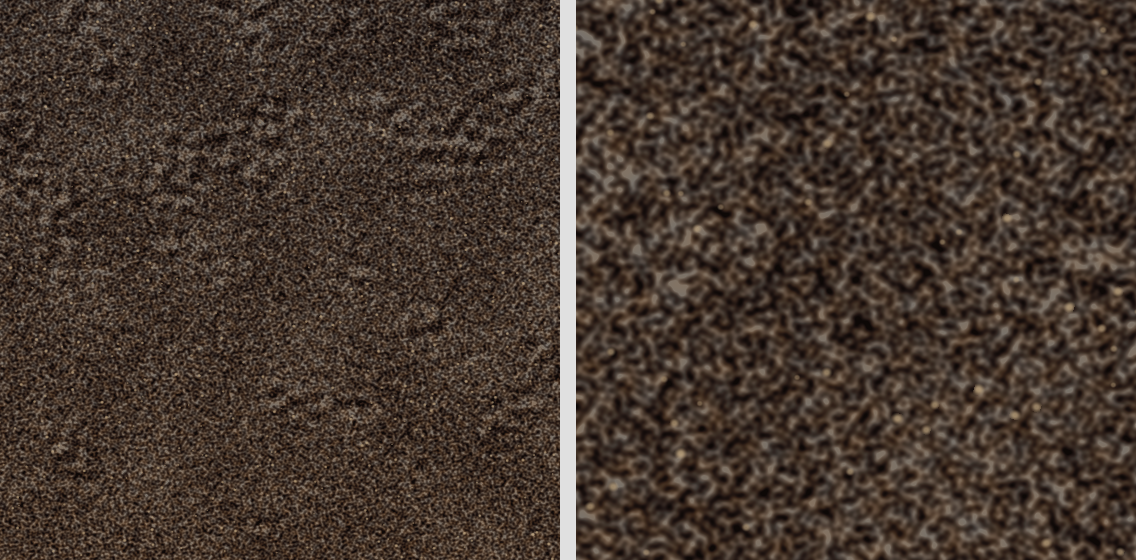
Left: the whole. Right: its middle third, enlarged.
Reproduce this texture procedurally as a three.js fragment shader.

```glsl
// Dark brown garden soil: fine crumbly grains, small lit clumps and sparse pale mineral glints.
varying vec2 vUv;

// Soil colours, from deep crevice to pale grain
const vec3 CREVICE = vec3(0.05, 0.03, 0.025);
const vec3 SHADOW = vec3(0.11, 0.07, 0.06);
const vec3 DARK_SOIL = vec3(0.20, 0.14, 0.11);
const vec3 MID_SOIL = vec3(0.25, 0.20, 0.16);
const vec3 LIGHT_SOIL = vec3(0.32, 0.26, 0.22);
const vec3 DRY_SOIL = vec3(0.39, 0.33, 0.28);
const vec3 PALE_GRAIN = vec3(0.50, 0.45, 0.40);
const vec3 GLINT = vec3(0.76, 0.66, 0.51);
const vec3 RUST_TINT = vec3(0.022, 0.001, -0.018);

// Feature frequencies, in cells per canvas side
const float FINE_FREQ = 185.0;
const float GRAIN_FREQ = 112.0;
const float CRUMB_FREQ = 47.0;
const float CLUMP_FREQ = 36.0;
const float PATCH_FREQ = 6.0;
const float GLINT_FREQ = 120.0;

// Share of each layer in the overall tone
const float FINE_AMOUNT = 0.82;
const float GRAIN_AMOUNT = 0.46;
const float CRUMB_AMOUNT = 0.26;
const float PATCH_AMOUNT = 0.17;
const float CLUMP_AMOUNT = 0.55;
const float GLINT_SHARE = 0.035;
const vec2 LIGHT_STEP = vec2(-0.15, 0.28);
const float NOISE_GAIN = 4.7; // brings gradient noise to about unit deviation

vec2 hash2(vec2 p) {
  vec3 q = fract(vec3(p.xyx) * vec3(0.1031, 0.1030, 0.0973));
  q += dot(q, q.yzx + 33.33);
  return fract((q.xx + q.yz) * q.zy);
}

vec2 gradientAt(vec2 cell) {
  float angle = 6.28319 * hash2(cell).x;
  return vec2(cos(angle), sin(angle));
}

float gradientNoise(vec2 p) {
  vec2 i = floor(p);
  vec2 f = p - i;
  vec2 w = f * f * f * (f * (f * 6.0 - 15.0) + 10.0);
  vec2 e = vec2(1.0, 0.0);
  float low = mix(dot(gradientAt(i), f), dot(gradientAt(i + e), f - e), w.x);
  float high = mix(dot(gradientAt(i + e.yx), f - e.yx),
                   dot(gradientAt(i + e.xx), f - e.xx), w.x);
  return NOISE_GAIN * mix(low, high, w.y);
}

// Turns and shifts the plane so that the layers' lattices never line up
vec2 turned(vec2 p, float angle) {
  float c = cos(angle);
  float s = sin(angle);
  return mat2(c, s, -s, c) * p + 7.0 + angle;
}

float ramp(float a, float b, float x) {
  return clamp((x - a) / (b - a), 0.0, 1.0);
}

// Maps a normally spread tone to the soil colours
vec3 soilColor(float tone) {
  vec3 color = mix(CREVICE, SHADOW, ramp(-2.6, -1.75, tone));
  color = mix(color, DARK_SOIL, ramp(-1.75, -0.74, tone));
  color = mix(color, MID_SOIL, ramp(-0.74, 0.0, tone));
  color = mix(color, LIGHT_SOIL, ramp(0.0, 0.66, tone));
  color = mix(color, DRY_SOIL, ramp(0.66, 1.34, tone));
  return mix(color, PALE_GRAIN, ramp(1.34, 2.2, tone));
}

// Soft pale specks, at most one in each cell
float glints(vec2 p) {
  vec2 cell = floor(p);
  vec2 pick = hash2(cell + 311.0);
  vec2 center = 0.3 + 0.4 * hash2(cell + 57.0);
  float radius = mix(0.25, 0.55, pick.y);
  float speck = 1.0 - smoothstep(0.08, radius, length(p - cell - center));
  return speck * step(pick.x, GLINT_SHARE) * mix(0.5, 1.0, pick.y);
}

void main() {
  vec2 p = vUv * vec2(1.0, 1.08); // grains lie slightly flat

  // Grain texture at several sizes
  float patches = gradientNoise(turned(p * PATCH_FREQ, 0.4));
  float tone = FINE_AMOUNT * gradientNoise(turned(p * FINE_FREQ, 0.6))
             + GRAIN_AMOUNT * gradientNoise(turned(p * GRAIN_FREQ, 1.1))
             + CRUMB_AMOUNT * gradientNoise(turned(p * CRUMB_FREQ, 2.0))
             + PATCH_AMOUNT * patches;

  // Clumps lit from above, more of them toward the top
  vec2 clumpPos = p * CLUMP_FREQ + 19.0;
  float relief = gradientNoise(clumpPos - LIGHT_STEP) - gradientNoise(clumpPos + LIGHT_STEP);
  float roughness = gradientNoise(turned(p * PATCH_FREQ, 2.7)) + 1.6 * (vUv.y - 0.5);
  tone += CLUMP_AMOUNT * relief * smoothstep(-0.3, 1.8, roughness);
  tone -= 0.12 * smoothstep(0.7, 1.0, vUv.y);

  // Colour, with rusty and grey variation that warms toward the bottom
  vec3 color = soilColor(tone);
  float rust = 0.5 * gradientNoise(turned(p * CRUMB_FREQ * 1.7, 0.9)) + 0.5 - vUv.y;
  color += RUST_TINT * rust * smoothstep(-2.5, 0.5, tone);
  color = mix(color, GLINT, 0.8 * glints(turned(p * GLINT_FREQ, 0.3)));

  gl_FragColor = vec4(color, 1.0);
}
```
